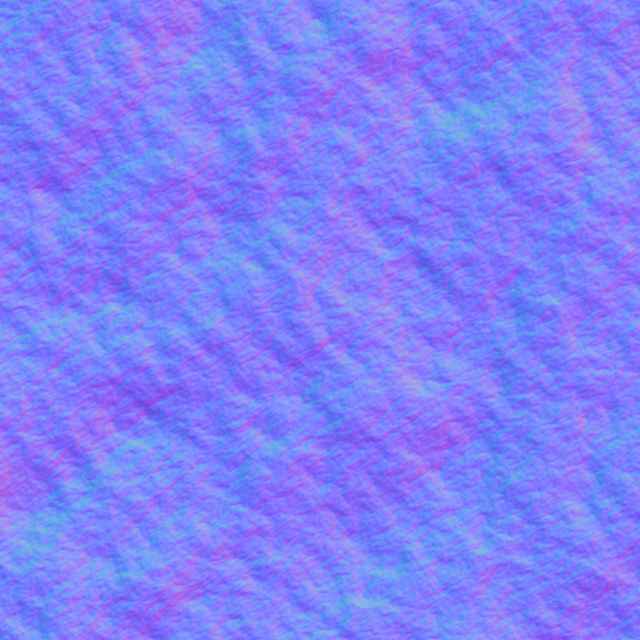
This texture map is drawn by a Shadertoy shader. Its source:

```glsl
const float BROAD_ANGLE = 0.72;    // direction of the broad features, radians
const float FINE_ANGLE = 0.55;     // direction of the fine wrinkles
const float CROSS_ANGLE = -0.8;    // direction of the middle-sized cross streaks
const int   CROSS_FIRST = 2;       // octaves that follow the cross direction
const int   CROSS_LAST = 3;
const float BROAD_STRETCH = 1.7;   // length to width ratio of the broad features
const float FINE_STRETCH = 1.5;    // the same for the fine wrinkles
const float ANGLE_SPREAD = 0.12;   // turn of single octaves around the direction
const float BASE_FREQUENCY = 5.0;  // broadest bumps per canvas height
const float LACUNARITY = 1.8;
const float GAIN = 0.565;
const int   OCTAVES = 7;
const float WARP_FREQUENCY = 32.0;
const float WARP_AMOUNT = 0.004;
const float CREASE = 0.18;         // sharpness of folds
const float CREASE_ROUNDING = 0.001;
const float RELIEF = 0.15;         // overall steepness
const float TINT_STRENGTH = 0.69;  // share of the tilt shown in red and green
const float SAMPLE_STEP = 0.001;   // distance for the slope, canvas units

// Integer hash, two values in -1..1
vec2 hash2(ivec2 cell) {
    uvec2 v = uvec2(cell) * 1664525u + 1013904223u;
    v.x += v.y * 1664525u;
    v.y += v.x * 1664525u;
    v ^= v >> 16u;
    v.x += v.y * 1664525u;
    v.y += v.x * 1664525u;
    v ^= v >> 16u;
    return vec2(v & 65535u) / 32767.5 - 1.0;
}

float cornerRamp(ivec2 cell, vec2 offset) {
    return dot(normalize(hash2(cell) + 1e-5), offset);
}

float gradientNoise(vec2 p) {
    ivec2 cell = ivec2(floor(p));
    vec2 f = fract(p);
    vec2 w = f * f * f * (f * (f * 6.0 - 15.0) + 10.0);
    float bottom = mix(cornerRamp(cell, f),
                       cornerRamp(cell + ivec2(1, 0), f - vec2(1, 0)), w.x);
    float top = mix(cornerRamp(cell + ivec2(0, 1), f - vec2(0, 1)),
                    cornerRamp(cell + ivec2(1, 1), f - vec2(1, 1)), w.x);
    return mix(bottom, top, w.y);
}

// Noise with a fold along its zero line
float creasedNoise(vec2 p) {
    float n = gradientNoise(p);
    return n - CREASE * sqrt(n * n + CREASE_ROUNDING);
}

// Coordinates along and across a streak direction
vec2 streakSpace(vec2 p, float angle, float stretch) {
    float c = cos(angle), s = sin(angle);
    return vec2((c * p.x + s * p.y) / stretch, c * p.y - s * p.x);
}

// Warped fractal relief; octaves finer than the pixels fade out
float height(vec2 p) {
    vec2 q = p * WARP_FREQUENCY;
    p += WARP_AMOUNT * vec2(gradientNoise(q + 31.7), gradientNoise(q + 74.3));

    float sum = 0.0, frequency = BASE_FREQUENCY, amplitude = 1.0 / BASE_FREQUENCY;
    for (int i = 0; i < OCTAVES; i++) {
        float fineness = float(i) / float(OCTAVES - 1);
        bool crossing = i >= CROSS_FIRST && i <= CROSS_LAST;
        float angle = crossing ? CROSS_ANGLE : mix(BROAD_ANGLE, FINE_ANGLE, fineness);
        angle += ANGLE_SPREAD * sin(float(i) * 2.4);
        float stretch = mix(BROAD_STRETCH, FINE_STRETCH, fineness);
        float fade = 1.0 - smoothstep(0.3, 0.6, frequency / iResolution.y);
        vec2 shift = vec2(17.3, 41.9) * float(i + 1);
        sum += fade * amplitude
             * creasedNoise(streakSpace(p, angle, stretch) * frequency + shift);
        frequency *= LACUNARITY;
        amplitude *= GAIN;
    }
    return sum;
}

void mainImage(out vec4 fragColor, in vec2 fragCoord) {
    vec2 p = fragCoord / iResolution.y;

    // Surface normal from finite differences
    float center = height(p);
    vec2 slope = vec2(height(p + vec2(SAMPLE_STEP, 0.0)),
                      height(p + vec2(0.0, SAMPLE_STEP))) - center;
    vec3 normal = normalize(vec3(-slope * RELIEF / SAMPLE_STEP, 1.0));

    // Encode the normal as colour
    vec3 encoded = vec3(normal.xy * TINT_STRENGTH, normal.z);
    fragColor = vec4(0.5 + 0.5 * encoded, 1.0);
}
```
